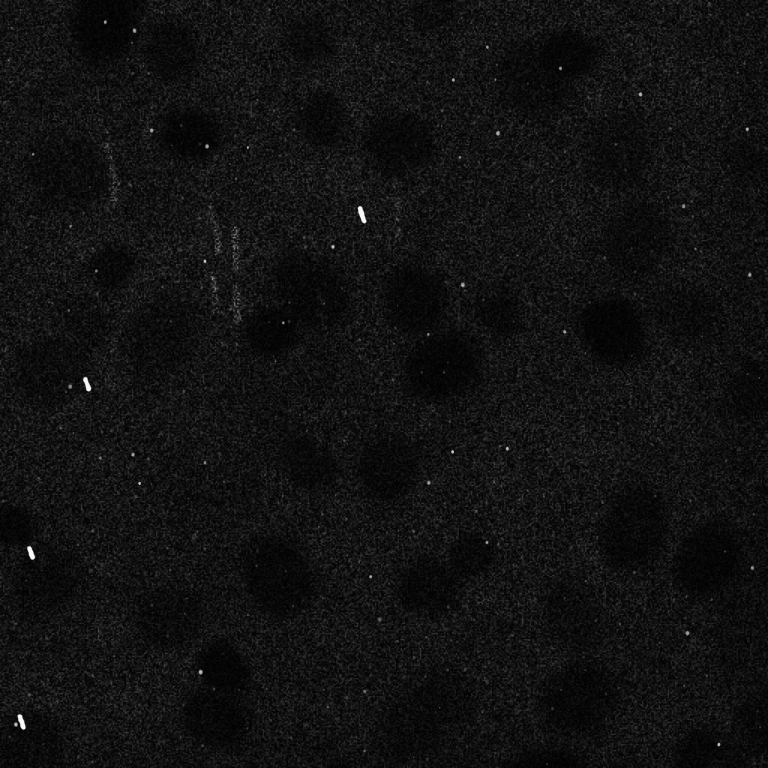
Give the GLSL for this texture, as a three.js fragment shader.

```glsl
varying vec2 vUv;

const float GRAIN_CELLS = 512.0;
const float GRAIN_LEVEL = 0.088;
const vec3 GRAIN_TINT = vec3(1.0);

float hash(vec2 p) {
  vec3 q = fract(p.xyx * 0.1031);
  q += dot(q, q.yzx + 33.33);
  return fract((q.x + q.y) * q.z);
}

vec2 hash2(vec2 p) {
  return vec2(hash(p + 7.0), hash(p + 61.0));
}

float valueNoise(vec2 p) {
  vec2 cell = floor(p);
  vec2 f = smoothstep(0.0, 1.0, p - cell);
  float low = mix(hash(cell), hash(cell + vec2(1.0, 0.0)), f.x);
  float high = mix(hash(cell + vec2(0.0, 1.0)), hash(cell + 1.0), f.x);
  return mix(low, high, f.y);
}

float segmentDistance(vec2 p, vec2 a, vec2 b) {
  vec2 ab = b - a;
  float t = clamp(dot(p - a, ab) / dot(ab, ab), 0.0, 1.0);
  return length(p - a - ab * t);
}

// Skewed sensor grain: mostly near black with a thin bright tail
float sensorGrain(vec2 uv, float cells) {
  float u = clamp(valueNoise(uv * cells - 0.5 + 100.0), 0.001, 0.999);
  return pow(-log(u), 0.75);
}

// Broad uneven illumination, dimmer at the right and lower edges
float illumination(vec2 uv) {
  float waves = sin(uv.x * 9.0 + 2.0 * sin(uv.y * 5.0));
  waves += sin(uv.y * 13.0 - uv.x * 6.0 + 1.3);
  float mottle = valueNoise(uv * 22.0) + valueNoise(uv * 75.0 + 30.0) - 1.0;
  float edge = smoothstep(0.0, 0.14, 1.0 - uv.x) * smoothstep(-0.05, 0.08, uv.y);
  float level = 1.04 + 0.05 * waves + 0.22 * mottle + 0.12 * (uv.y - 0.5);
  return level * mix(0.78, 1.0, edge);
}

// Soft round shadows scattered over a jittered grid
float shadowBlobs(vec2 uv, float cells, float share) {
  vec2 p = uv * cells;
  vec2 home = floor(p);
  float shade = 0.0;
  for (int j = -1; j <= 1; j++) {
    for (int i = -1; i <= 1; i++) {
      vec2 cell = home + vec2(float(i), float(j));
      vec2 offset = p - cell - hash2(cell + 20.0);
      float angle = atan(offset.y, offset.x);
      float radius = mix(0.24, 0.44, hash(cell + 140.0));
      radius *= 1.0 + 0.1 * sin(2.0 * angle + 6.28 * hash(cell + 90.0));
      float depth = mix(0.35, 0.72, hash(cell + 210.0));
      float present = step(hash(cell + 300.0), share);
      float blob = 1.0 - smoothstep(0.5, 1.15, length(offset) / radius);
      shade = max(shade, present * depth * blob);
    }
  }
  return shade;
}

// Tiny bright points, at most one per cell
float specks(vec2 uv, float cells, float share, float radius, float seed) {
  vec2 cell = floor(uv * cells);
  vec2 center = (cell + mix(vec2(0.15), vec2(0.85), hash2(cell + seed))) / cells;
  float size = radius * mix(0.65, 1.2, hash(cell + seed + 33.0));
  float present = step(hash(cell + seed + 77.0), share);
  float glow = mix(0.4, 1.0, hash(cell + seed + 120.0));
  float d = length((uv - center) * vec2(1.0, 0.85));
  return present * glow * (1.0 - smoothstep(0.4 * size, 1.3 * size, d));
}

// Faint, nearly upright fibres that only lift the grain
float fibres(vec2 uv) {
  float light = 0.0;
  for (int i = 0; i < 8; i++) {
    vec2 id = vec2(float(i), 11.0);
    vec2 start = vec2(0.08 + 0.6 * hash(id), 0.35 + 0.5 * hash(id + 40.0));
    float span = mix(0.03, 0.09, hash(id + 80.0));
    vec2 bend = vec2(0.002 * sin(uv.y * 70.0 + float(i)), 0.0);
    float d = segmentDistance(uv + bend, start, start + span * vec2(0.12, -1.0));
    float strength = mix(0.4, 1.6, hash(id + 120.0));
    light += strength * (1.0 - smoothstep(0.001, 0.007, d));
  }
  return light;
}

// Short white rods, gathered toward the left
float rods(vec2 uv) {
  float light = 0.0;
  for (int i = 0; i < 4; i++) {
    float k = float(i);
    vec2 center = vec2(0.02 + 0.45 * pow(k / 3.0, 4.0), fract(0.06 + k * 0.22));
    center.x += 0.03 * hash(vec2(k, 5.0));
    vec2 reach = mix(0.004, 0.008, hash(vec2(k, 9.0))) * vec2(0.35, -1.0);
    float rough = 0.0012 * (valueNoise(uv * 260.0) - 0.5);
    float d = segmentDistance(uv, center - reach, center + reach) + rough;
    light = max(light, 1.0 - smoothstep(0.002, 0.0042, d));
  }
  return light;
}

void main() {
  float tone = illumination(vUv) * (1.0 - shadowBlobs(vUv, 7.0, 0.7));
  tone *= 1.0 + fibres(vUv);
  float light = GRAIN_LEVEL * tone * sensorGrain(vUv, GRAIN_CELLS);
  light += 0.22 * specks(vUv, 44.0, 0.2, 0.0018, 15.0);
  light += 0.75 * specks(vUv, 13.0, 0.28, 0.0024, 50.0);
  light = mix(light, 0.97, rods(vUv));
  gl_FragColor = vec4(GRAIN_TINT * clamp(light, 0.0, 1.0), 1.0);
}
```
